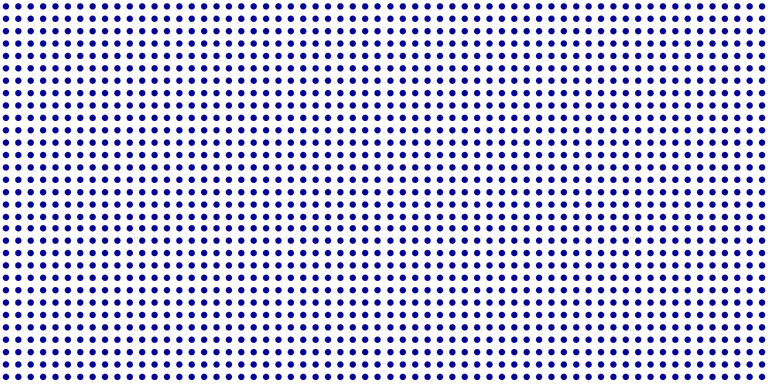
Write a WebGL 1 fragment shader that draws this pattern.

```glsl
precision highp float;
// Navy polka dots on white: a square grid of 62 by 31 round dots.
// Each cell holds one antialiased disc; two faint seams, one vertical and one
// horizontal, nudge the dots beside them slightly off the even spacing.

uniform vec2 u_resolution;

#define ROWS 31.0             // dots down the canvas height
#define DOT_RADIUS 0.256      // in cells
#define EDGE_PIXELS 1.1       // width of the smoothed rim
#define SEAM_COLUMN 31.0      // columns left of the vertical seam
#define SEAM_ROW 18.0         // rows above the horizontal seam
#define COLUMN_SHIFT 0.02     // outward nudge on both sides, in cells
#define UPPER_SHIFT 0.016     // downward nudge above the seam, in cells
#define LOWER_SHIFT -0.073    // upward nudge below the seam, in cells
#define DOT_COLOR vec3(0.01, 0.01, 0.57)
#define PAPER_COLOR vec3(0.998, 0.998, 1.0)

// Offset of the dots on either side of the seams.
vec2 seamShift(vec2 cell) {
  float right = step(SEAM_COLUMN, cell.x);
  float below = step(SEAM_ROW + 0.5 * (UPPER_SHIFT + LOWER_SHIFT), cell.y);
  return vec2(mix(-COLUMN_SHIFT, COLUMN_SHIFT, right),
              mix(UPPER_SHIFT, LOWER_SHIFT, below));
}

// Signed distance to the nearest dot, in cells.
float dotDistance(vec2 cell) {
  vec2 local = fract(cell - seamShift(cell)) - 0.5;
  return length(local) - DOT_RADIUS;
}

void main() {
  // Cell coordinates, counted from the upper left corner.
  float pixel = ROWS / u_resolution.y;
  vec2 fromTop = vec2(gl_FragCoord.x, u_resolution.y - gl_FragCoord.y);
  vec2 cell = fromTop * pixel;

  // Linear coverage across the rim.
  float coverage = clamp(0.5 - dotDistance(cell) / (EDGE_PIXELS * pixel), 0.0, 1.0);
  gl_FragColor = vec4(mix(PAPER_COLOR, DOT_COLOR, coverage), 1.0);
}
```
